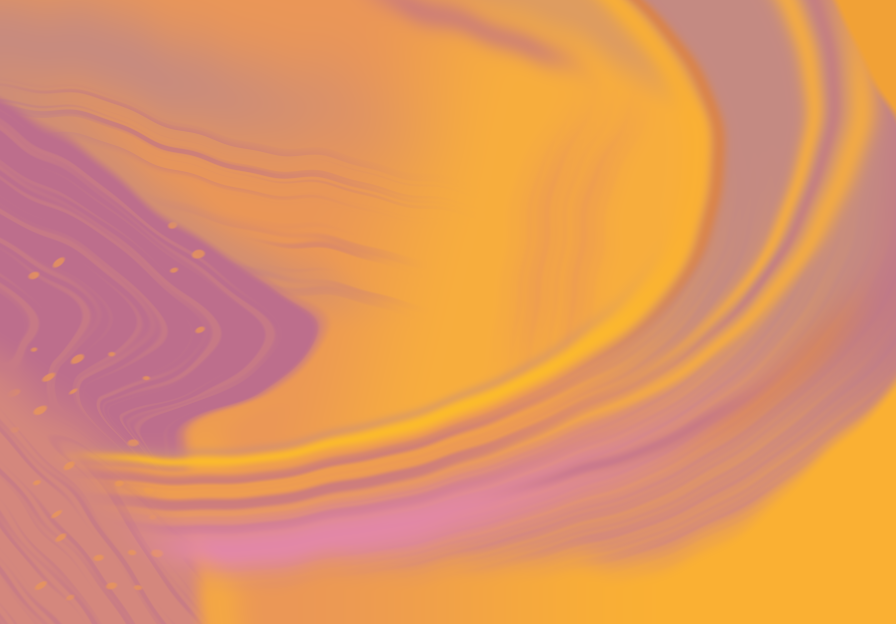
Reproduce this background procedurally as a Shadertoy shader.

```glsl
// Marbled paint: a bright elliptical ridge sweeps around an amber pool,
// with mauve and pink ribbons outside it and a violet tongue at the left.
// Ribbons follow the ellipse's radius; layered sines bend and vein the paint.

const vec3 AMBER  = vec3(0.97, 0.68, 0.24);
const vec3 GOLD   = vec3(0.98, 0.69, 0.20);
const vec3 YELLOW = vec3(0.99, 0.74, 0.16);
const vec3 ORANGE = vec3(0.92, 0.59, 0.34);
const vec3 RUST   = vec3(0.87, 0.50, 0.24);
const vec3 CORAL  = vec3(0.83, 0.53, 0.49);
const vec3 MAUVE  = vec3(0.77, 0.54, 0.51);
const vec3 VIOLET = vec3(0.74, 0.43, 0.55);
const vec3 PINK   = vec3(0.89, 0.53, 0.66);

const vec2 CENTRE = vec2(0.25, 0.74);  // of the ridge, in canvas heights
const vec2 RADII  = vec2(0.885, 0.485);
const vec2 TIP    = vec2(0.577, 0.477); // of the tongue
const float WARP  = 0.011;
const float SPECK_CELLS = 19.0;

float hash(vec2 p) {
  vec3 h = fract(p.xyx * 0.1031);
  h += dot(h, h.yzx + 33.33);
  return fract((h.x + h.y) * h.z);
}

float ramp(float lo, float hi, float x) { return smoothstep(lo, hi, x); }
float bump(float x, float width) { return exp(-x * x / (width * width)); }

float span(float lo, float hi, float soft, float x) {
  return ramp(lo - soft, lo + soft, x) * (1.0 - ramp(hi - soft, hi + soft, x));
}

// Layered sines that fold the coordinates
vec2 fold(vec2 p) {
  float amp = WARP, freq = 9.0;
  for (int i = 1; i < 5; i++) {
    p += amp * sin(freq * p.yx + vec2(1.3, 4.1) * float(i));
    freq *= 1.9;
    amp *= 0.55;
  }
  return p;
}

// Fine parallel veins across a coordinate, 0 to 1
float veins(float t, float drift) {
  return 0.5 + 0.25 * sin(t * 95.0 + drift) + 0.15 * sin(t * 213.0 - 2.0 * drift)
    + 0.1 * sin(t * 431.0 + 3.0 * drift);
}

// Amber pool with slanted streaks across its upper left
vec3 pool(vec2 p, vec2 q) {
  vec3 c = mix(ORANGE, AMBER, ramp(0.45, 0.75, p.x + 0.25 * (0.5 - p.y)));
  float slant = q.y + 0.21 * q.x + 0.05 * q.x * (q.x - 0.7);
  float fade = 1.0 - ramp(0.2, 0.8, p.x);
  c = mix(c, MAUVE, 0.9 * bump(slant - 0.93, 0.09) * fade);
  float lines = ramp(0.45, 0.8, veins(slant * 1.7, 2.0 * p.x));
  c = mix(c, VIOLET, 0.6 * lines * span(0.79, 0.86, 0.015, slant) * fade);
  float wisps = ramp(0.5, 0.85, veins(slant * 0.8, 6.0 * q.x));
  c = mix(c, VIOLET, 0.35 * wisps * span(0.63, 0.73, 0.03, slant) * span(0.2, 0.62, 0.08, p.x));
  float streak = q.y + 0.377 * q.x - 1.234;
  c = mix(c, VIOLET, 0.6 * bump(streak, 0.026) * span(0.6, 0.91, 0.07, p.x));
  c = mix(c, MAUVE, 0.5 * ramp(0.0, 0.08, streak));
  // Upright brush marks
  float brush = q.x - 0.16 * q.y - 0.1 * q.y * q.y;
  float marks = span(0.7, 0.84, 0.03, brush) * (0.3 + 0.4 * veins(brush, 0.0));
  return mix(c, ORANGE, marks * span(0.42, 0.8, 0.12, p.y));
}

// Violet tongue, coral corner and scattered specks
vec3 leftPaint(vec3 c, vec2 p, vec2 q) {
  float rise = q.y - TIP.y;
  float edge = TIP.x - 1.6 * sqrt(rise * rise + 0.002);
  edge = mix(0.33 - 0.12 * p.y, edge, ramp(0.29, 0.37, p.y));
  float depth = edge - q.x;
  float corner = ramp(-0.07, 0.07, 0.4 - 0.75 * q.x - q.y);
  vec3 paint = mix(VIOLET, CORAL, max(corner, 0.7 - 0.7 * ramp(0.22, 0.32, p.y)));
  float rings = ramp(0.5, 0.9, veins(mix(depth * 0.7, q.x + 0.84 * q.y, corner), 5.0 * q.y));
  paint = mix(paint, mix(CORAL, VIOLET, corner), 0.45 * rings);
  vec2 grid = mat2(0.94, -0.34, 0.34, 0.94) * q * SPECK_CELLS;
  vec2 cell = floor(grid);
  vec2 offset = fract(grid) - 0.3 - 0.4 * vec2(hash(cell), hash(cell + 7.0));
  float size = 0.07 + 0.1 * hash(cell + 19.0);
  float speck = 1.0 - ramp(size - 0.05, size + 0.05, length(offset * vec2(0.8, 1.4)));
  speck *= step(0.65, hash(cell + 31.0)) * span(0.03, 0.35, 0.03, p.x) * span(0.03, 0.68, 0.04, p.y);
  paint = mix(paint, ORANGE, 0.75 * speck);
  // A mauve halo above the tongue, an orange rim below it
  c = mix(c, MAUVE, 0.6 * ramp(-0.16, 0.0, depth) * ramp(0.46, 0.58, p.y));
  c = mix(c, AMBER, 0.7 * bump(depth + 0.035, 0.04) * (1.0 - ramp(0.2, 0.4, p.y)));
  return mix(c, paint, ramp(-0.02, 0.02, depth));
}

// Ribbons outside the ridge; e is elliptical radius, a its angle
vec3 ribbons(vec2 p, float e, float a) {
  float below = 1.0 - ramp(-0.95, -0.35, a), upper = ramp(-0.85, -0.25, a);
  float left = 1.0 - ramp(0.6, 1.15, p.x);
  vec3 c = mix(MAUVE, mix(ORANGE, CORAL, ramp(1.08, 1.25, e)), below);
  c = mix(c, AMBER, 0.35 * veins(e * 0.9, 2.0 * a) * (1.0 - ramp(-0.8, 0.1, a)));
  float spiral = (e - 1.0) / (0.245 + 0.2 * a + 0.09 * a * a);
  c = mix(c, AMBER, 0.85 * bump(spiral - 0.74, 0.075) * upper);
  c = mix(c, VIOLET, 0.5 * bump(spiral - 0.88, 0.05) * upper);
  c = mix(c, AMBER, 0.85 * bump(spiral - 1.06, 0.12) * ramp(-1.3, -0.6, a));
  c = mix(c, VIOLET, 0.6 * ramp(1.28, 1.4, e) * ramp(-0.75, -0.3, a));
  c = mix(c, RUST, 0.4 * bump(e - 1.34, 0.045) * span(-0.75, -0.38, 0.12, a));
  float stripes = ramp(0.3, 1.0, 0.5 + 0.5 * sin(74.0 * (e - 1.02)));
  c = mix(c, VIOLET, 0.65 * stripes * span(1.03, 1.24, 0.03, e) * left);
  c = mix(c, PINK, bump(e - 1.28, 0.09) * (0.3 * below + 0.65 * left));
  float thread = e - 1.29 - 0.12 * (p.x - 1.02);
  return mix(c, VIOLET, 0.6 * bump(thread, 0.018) * span(0.85, 1.2, 0.1, p.x));
}

void mainImage(out vec4 fragColor, in vec2 fragCoord) {
  vec2 p = fragCoord / iResolution.y, q = fold(p);
  vec2 r = (mix(p, q, 0.4) - CENTRE) / RADII;
  r.x = max(r.x, 0.0001);
  float e = length(r), a = atan(r.y, r.x);
  // Pool, golden floor, then the left-hand paint
  float floorY = 0.09 + 0.3 * pow(max(p.x - 0.8, 0.0) / 0.64, 2.5);
  vec3 gold = mix(ORANGE, GOLD, ramp(0.4, 1.1, p.x));
  vec3 c = leftPaint(mix(pool(p, q), gold, ramp(1.0, 1.2, e)), p, q);
  // Ribbons fade into the left and the floor
  float start = 0.07 + 0.4 * max(e - 1.0, 0.0), tail = ramp(start, start + 0.18, p.x);
  float soft = mix(0.04, 0.02, ramp(1.1, 1.4, p.x));
  c = mix(c, ribbons(p, e, a), tail * ramp(0.99, 1.03, e) * ramp(-soft, soft, q.y - floorY));
  // Ridge with its shaded rims
  float right = ramp(-0.9, -0.1, a);
  c = mix(c, MAUVE, 0.4 * tail * bump(e - 0.955, 0.018) * (1.0 - right));
  c = mix(c, mix(YELLOW, GOLD, right), 0.85 * tail * bump(e - 0.985, 0.018 + 0.014 * right));
  c = mix(c, RUST, 0.7 * tail * bump(e - 1.025, 0.014) * right);
  // Orange pocket in the top right
  c = mix(c, mix(GOLD, RUST, 0.3), ramp(-0.01, 0.02, q.y + 1.7 * q.x - 3.244));
  fragColor = vec4(c, 1.0);
}
```
